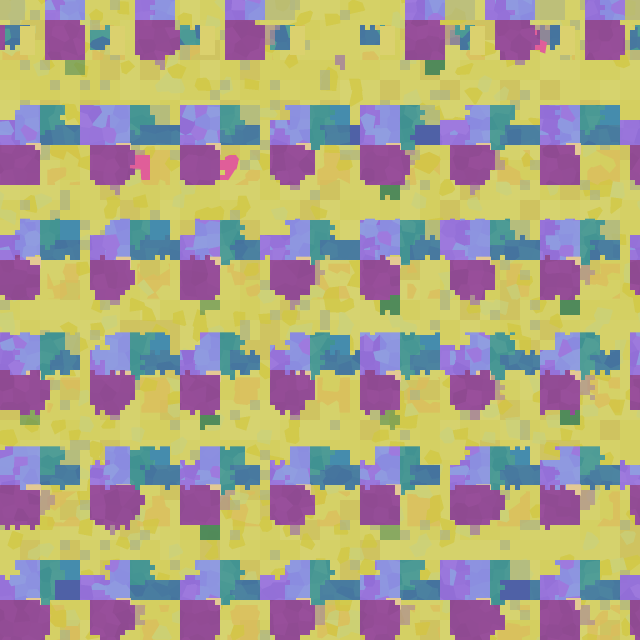
Reproduce this pattern procedurally as a WebGL 2 fragment shader.

```glsl
#version 300 es
precision highp float;
// Seven by five and a half blocky motifs on mottled yellow: a violet cap, a plum
// body and a teal-blue arm. Boxes are snapped to a 128-unit mosaic with ragged
// edges, while hashes and cellular facets vary each repeat.
uniform vec2 u_resolution;
out vec4 fragColor;

float hash(vec2 p) {
  p = fract(p * vec2(0.1031, 0.1173));
  p += dot(p, p.yx + 33.33);
  return fract((p.x + p.y) * p.x * 17.31);
}

float box(vec2 p, vec2 lo, vec2 hi) {
  vec2 s = step(lo, p) * step(p, hi);
  return s.x * s.y;
}

// Random value of the nearest cellular site
float facet(vec2 p) {
  vec2 cell = floor(p);
  float nearest = 9.0, value = 0.0;
  for (int y = -1; y <= 1; y++)
    for (int x = -1; x <= 1; x++) {
      vec2 c = cell + vec2(x, y);
      vec2 site = c + 0.15 + 0.7 * vec2(hash(c + 7.0), hash(c + 41.0));
      float d = length(p - site);
      if (d < nearest) { nearest = d; value = hash(c + 83.0); }
    }
  return value;
}

// Plum body with cut corners
float body(vec2 p, float right, float cut) {
  float inside = box(p, vec2(0.0, 8.0), vec2(right, 16.0));
  inside *= step(p.x - p.y, right - 9.8);
  inside *= step(p.x + p.y, right + 16.0 - cut);
  return inside * step(p.y - p.x, 16.0 - cut * 0.6);
}

vec3 paint(vec2 q) {
  bool top = q.y < 18.0;
  vec2 size = vec2(18.0, 22.75);
  vec2 shift = top ? vec2(-7.0, 4.0) : vec2(2.0, 1.75);
  vec2 id = floor((q + shift) / size);
  vec2 origin = id * size - shift + vec2(2.0, 0.0);
  vec2 p = q - origin;
  vec2 tile = floor(q);
  float rag = hash(tile + 19.0);
  vec2 b = tile + 0.5 - origin + (vec2(rag, hash(tile + 57.0)) - 0.5) * 0.8;
  float r = hash(id + 11.0), s = hash(id + 29.0), t = hash(id + 67.0);
  float odd = mod(id.x, 2.0);
  float f = facet(q / 2.6);

  // Yellow ground with broad blocks, ochre facets and faded chips
  float patchy = hash(floor(q / 4.0) + 5.0);
  vec3 col = mix(vec3(0.83, 0.81, 0.37), vec3(0.84, 0.83, 0.45), patchy);
  col = mix(col, vec3(0.80, 0.74, 0.35), 0.7 * step(0.86, patchy));
  float ochre = box(p, vec2(9.5, 9.0), vec2(16.0, 16.0));
  col = mix(col, vec3(0.86, 0.74, 0.36), ochre * step(0.5, f) * 0.75);
  col = mix(col, vec3(0.82, 0.78, 0.25), step(0.9, f) * 0.7);
  col = mix(col, vec3(0.78, 0.82, 0.50), step(f, 0.07) * 0.6);
  float chip = hash(floor(q / 2.0) + 101.0);
  col = mix(col, vec3(0.69, 0.71, 0.51), step(0.94, chip) * 0.75);

  // Teal shoulder and steel-blue arm
  vec3 teal = mix(vec3(0.25, 0.57, 0.57), vec3(0.32, 0.62, 0.59), f);
  vec3 steel = mix(vec3(0.27, 0.45, 0.62), vec3(0.30, 0.52, 0.63), f);
  steel = mix(steel, vec3(0.31, 0.38, 0.65), step(0.86, s));
  if (top) {
    float fade = box(b, vec2(6.0, 0.0), vec2(14.0, 8.0)) * step(0.35, r);
    col = mix(col, vec3(0.70, 0.72, 0.51), fade * 0.7);
    float arm = box(b, vec2(9.0, 9.4), vec2(13.0 + 2.0 * s, 13.4));
    col = mix(col, mix(steel, teal, step(0.5, f)), arm);
    col = mix(col, vec3(0.86, 0.82, 0.43), box(p, vec2(13.0, 9.2), vec2(17.0, 15.0)));
  } else {
    float corner = box(b, vec2(12.0, 0.2), vec2(16.0, 4.0));
    col = mix(col, vec3(0.68, 0.72, 0.51), corner * step(0.6, t) * 0.8);
    col = mix(col, vec3(0.27, 0.55, 0.68), corner * step(r, 0.25));
    float arm = box(b, vec2(8.0, 4.0), vec2(16.0, 8.0));
    arm += box(b, vec2(-2.0, 4.0), vec2(0.0, 8.0)) * (1.0 - odd);
    col = mix(col, steel, min(arm, 1.0));
    float drop = 5.5 + 3.5 * step(0.4, s);
    float shoulder = box(b, vec2(8.0, 0.0), vec2(12.5, 4.0));
    shoulder = max(shoulder, box(b, vec2(8.0, 3.0), vec2(10.5, drop)));
    col = mix(col, teal, shoulder);
  }

  // Violet cap with a taller periwinkle side
  float wide = -2.0 * odd * step(0.25, r);
  float rise = t > 0.68 ? 0.0 : 3.2;
  vec3 violet = mix(vec3(0.57, 0.43, 0.84), vec3(0.62, 0.48, 0.87), f);
  vec3 sky = mix(vec3(0.54, 0.54, 0.88), vec3(0.57, 0.63, 0.88), f);
  float present = top && id.x == 3.0 ? 0.0 : 1.0;
  col = mix(col, violet, box(b, vec2(wide, rise), vec2(6.0, 8.0)) * present);
  float side = box(b, vec2(3.5, -0.2), vec2(8.0, 8.0));
  side = max(side, box(b, vec2(0.0, rise), vec2(4.0, 6.0)) * step(0.62, f));
  col = mix(col, mix(sky, violet, step(0.85, f)), side * present);

  // Faded trim beside and below the body
  vec3 mauve = vec3(0.68, 0.56, 0.58);
  col = mix(col, mauve, box(b, vec2(8.0, 9.0), vec2(10.5, 13.0)) * step(0.45, r) * 0.7);
  col = mix(col, mauve, box(b, vec2(4.0, 15.0), vec2(6.0, 17.5)) * odd);
  vec3 leaf = s > 0.9 ? vec3(0.42, 0.86, 0.49) : vec3(0.29, 0.53, 0.35);
  float leafMask = box(b, vec2(4.0, 16.0), vec2(8.0, 18.8)) * (1.0 - odd);
  col = mix(col, leaf, leafMask * step(0.3, s) * (r < 0.35 ? 0.55 : 0.95));

  // Cream wedge tucked behind the plum body, then rare pink flecks
  float wedge = box(p, vec2(5.2, 7.6), vec2(8.2, 10.6)) * step(p.y - p.x, 4.5);
  if (!top) col = mix(col, vec3(0.89, 0.79, 0.58), wedge * step(p.x + p.y, 18.0));
  vec3 plum = mix(vec3(0.56, 0.29, 0.57), vec3(0.60, 0.31, 0.61), f);
  float right = 8.0 + odd + step(0.75, s) * 1.5;
  col = mix(col, plum, body(b, right, 1.0 + 2.0 * odd) * present);
  float pink = box(b, vec2(8.5, 10.0), vec2(12.0, 15.0)) * step(0.5, f) * step(0.93, t);
  return mix(col, vec3(0.88, 0.37, 0.60), pink);
}

void main() {
  vec3 sum = vec3(0.0);
  // Nine samples per pixel smooth the edges
  for (int i = 0; i < 9; i++) {
    vec2 offset = (vec2(i % 3, i / 3) - 1.0) / 3.0;
    vec2 uv = (gl_FragCoord.xy + offset) / u_resolution;
    sum += paint(128.0 * vec2(uv.x, 1.0 - uv.y));
  }
  fragColor = vec4(sum / 9.0, 1.0);
}
```
